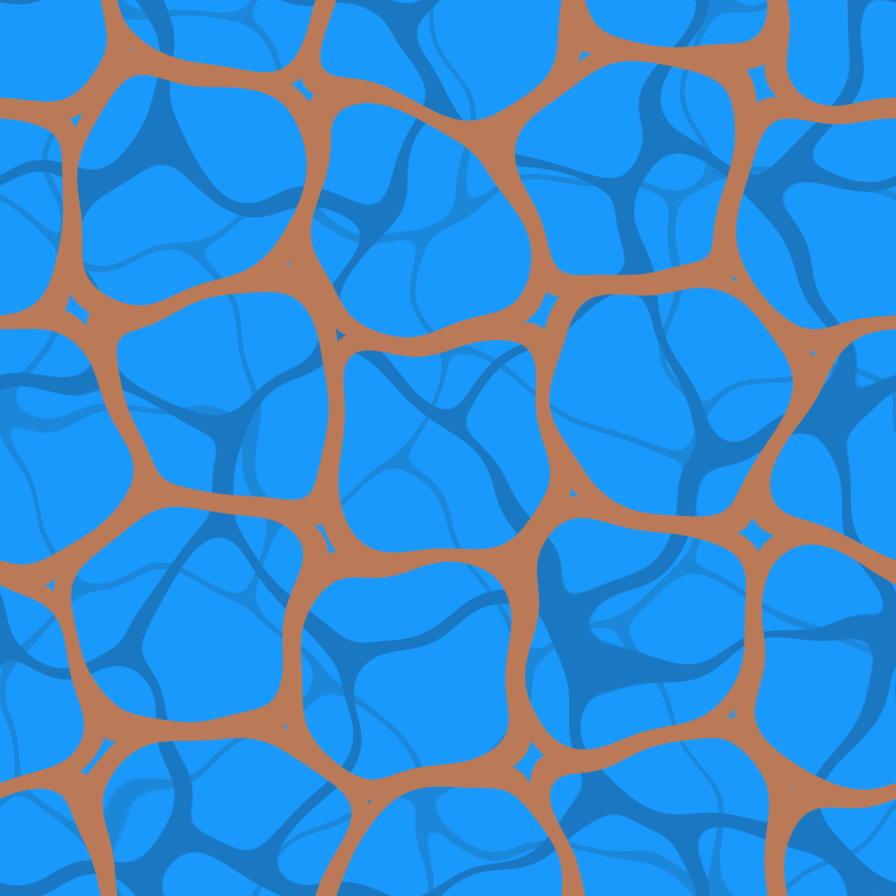
A three.js fragment shader for this texture:

```glsl
varying vec2 vUv;

const float TAU = 6.2831853;
const float CELLS = 4.0;

vec2 hash2(vec2 cell, float seed) {
  vec2 q = vec2(dot(cell, vec2(12.71, 31.17)), dot(cell, vec2(26.95, 18.33)));
  return fract(sin(q + seed * 7.31) * 4375.85);
}

// Layered sines with whole frequencies, so the bend wraps
vec2 bend(vec2 uv, float amount, float phase) {
  vec2 slow = sin(TAU * (uv.yx * 3.0 + uv * vec2(1.0, -1.0)) + vec2(phase, phase + 2.1));
  vec2 quick = sin(TAU * (uv.yx * 7.0 + uv * vec2(-2.0, 3.0)) + vec2(phase + 4.0, phase + 0.7));
  return uv + amount * (slow + 0.35 * quick);
}

// Soft cellular noise: 0 on cell borders, below 0 at junctions, above 0 inside
float borderDistance(vec2 uv, float scatter, float sharpness, float seed) {
  vec2 p = uv * CELLS;
  vec2 home = floor(p + 0.5);
  float nearest = 9.0;
  float total = 0.0;
  for (int j = -2; j <= 2; j++) {
    for (int i = -2; i <= 2; i++) {
      vec2 cell = home + vec2(float(i), float(j));
      vec2 odd = mod(cell, 2.0);
      vec2 lean = vec2(-0.17 * odd.y, odd.x * (0.25 - 0.08 * odd.y));
      vec2 jitter = scatter * (hash2(mod(cell, CELLS), seed) - 0.5);
      float d = length(cell + lean + jitter - p);
      nearest = min(nearest, d);
      total += exp(-sharpness * d);
    }
  }
  float others = total * exp(sharpness * nearest) - 1.0;
  return -log(max(others, 0.0001)) / (2.0 * sharpness);
}

float below(float d, float limit) {
  return 1.0 - smoothstep(limit - 0.004, limit + 0.004, d);
}

// Slow wrapping variation from -1 to 1
float swell(vec2 uv, float phase) {
  return sin(TAU * (3.0 * uv.x + 2.0 * uv.y) + phase) * sin(TAU * (4.0 * uv.y - 2.0 * uv.x) + phase * 1.7);
}

void main() {
  vec3 water = vec3(0.10, 0.60, 0.99);
  vec3 faintBlue = vec3(0.10, 0.53, 0.85);
  vec3 deepBlue = vec3(0.10, 0.47, 0.76);
  vec3 clay = vec3(0.73, 0.48, 0.34);

  // Thin lines at the bottom
  float thin = borderDistance(bend(vUv + vec2(0.09, 0.13), 0.022, 1.3), 0.75, 20.0, 5.0);
  vec3 color = mix(water, faintBlue, below(thin, 0.012));

  // Broad shadow bands
  float band = borderDistance(bend(vUv + vec2(0.16, 0.07), 0.022, 3.6), 0.7, 13.0, 2.0);
  color = mix(color, deepBlue, below(band, 0.028 + 0.012 * swell(vUv, 0.8)));

  // Clay net on top, pierced at its widest junctions
  float net = borderDistance(bend(vUv, 0.012, 0.4), 0.08, 9.0, 1.0);
  float solid = below(net, 0.039 + 0.013 * swell(vUv, 2.5));
  float hole = below(net, -0.034 + 0.007 * swell(vUv, 5.1));
  color = mix(color, clay, solid * (1.0 - hole));

  gl_FragColor = vec4(color, 1.0);
}
```
